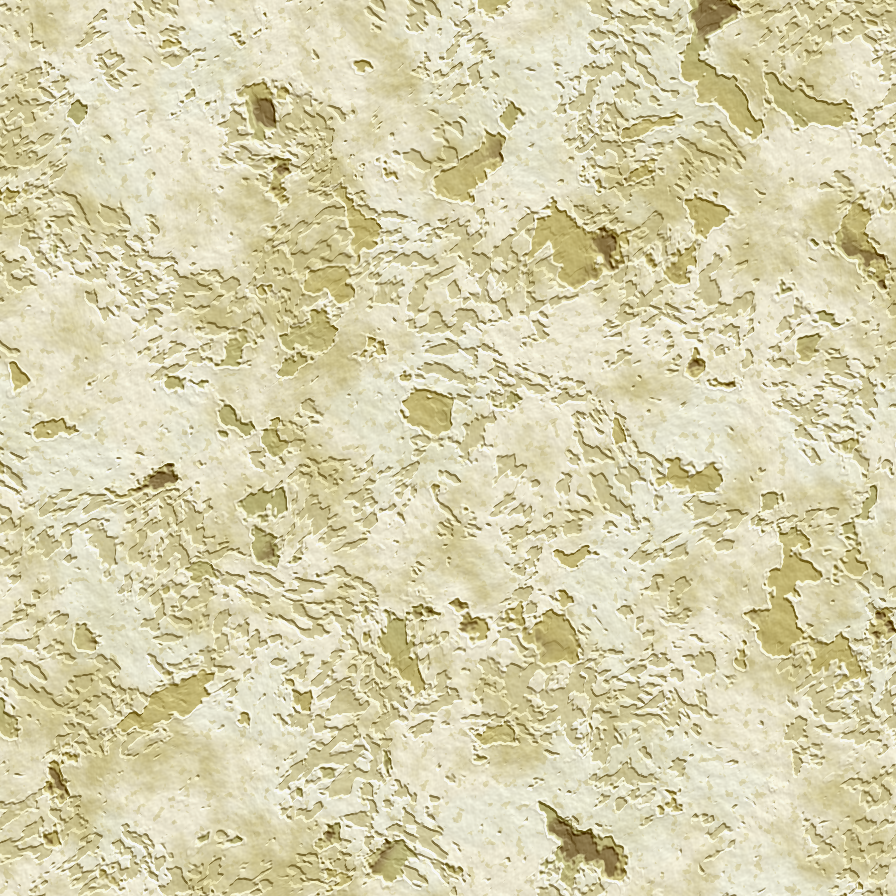
Reproduce this texture procedurally as a Shadertoy shader.

```glsl
// Weathered cream plaster with ochre flakes, pitted patches and brown hollows.

const vec3 CREAM = vec3(0.925, 0.905, 0.815);
const vec3 CHALK = vec3(0.905, 0.910, 0.840);
const vec3 SAND  = vec3(0.850, 0.820, 0.665);
const vec3 STRAW = vec3(0.790, 0.750, 0.540);
const vec3 OCHRE = vec3(0.740, 0.685, 0.410);
const vec3 OLIVE = vec3(0.690, 0.665, 0.420);
const vec3 BROWN = vec3(0.470, 0.375, 0.220);

const float REGION_SCALE = 4.5;             // broad stained areas
const float FLAKE_SCALE  = 12.0;            // peeled ochre spots
const vec2  PIT_SCALE    = vec2(40.0, 66.0); // elongated small dents
const float FLAKE_LEVEL  = 0.34;
const float RELIEF_STEP  = 0.0026;
const float RELIEF_GAIN  = 0.30;
const vec2  LIGHT_DIR    = vec2(0.45, 0.89);

struct Surface {
    float height;
    float region;
    float flake;
    float pit;
    float hollow;
    float rim;
};

vec2 hashGradient(vec2 cell) {
    vec3 q = fract(cell.xyx * vec3(0.1031, 0.1030, 0.0973));
    q += dot(q, q.yzx + 33.33);
    float angle = 6.2832 * fract((q.x + q.y) * q.z);
    return vec2(cos(angle), sin(angle));
}

float noise(vec2 p) {
    vec2 i = floor(p), f = fract(p);
    vec2 u = f * f * f * (f * (f * 6.0 - 15.0) + 10.0);
    vec2 e = vec2(0.0, 1.0);
    float low  = mix(dot(hashGradient(i), f),
                     dot(hashGradient(i + e.yx), f - e.yx), u.x);
    float high = mix(dot(hashGradient(i + e.xy), f - e.xy),
                     dot(hashGradient(i + e.yy), f - e.yy), u.x);
    return mix(low, high, u.y);
}

mat2 rotate(float a) {
    return mat2(cos(a), sin(a), -sin(a), cos(a));
}

float fbm(vec2 p, int octaves) {
    float sum = 0.0, amplitude = 1.0;
    for (int i = 0; i < octaves; i++) {
        sum += amplitude * noise(p);
        p = rotate(0.65) * p * 2.03 + 17.3;
        amplitude *= 0.55;
    }
    return sum;
}

// Dents in one direction, kept inside ragged patches
float pitPatch(vec2 p, float angle, float seed) {
    float patchMask = smoothstep(0.02, 0.24, fbm(p * 6.5 + seed, 3));
    float dents = fbm(rotate(angle) * p * PIT_SCALE + seed, 3);
    return smoothstep(0.0, 0.20, dents - mix(0.55, -0.03, patchMask));
}

Surface plaster(vec2 p) {
    Surface s;
    vec2 warp = vec2(noise(p * 9.0 + 3.1), noise(p * 9.0 + 41.7));
    vec2 q = p + 0.022 * warp;

    s.region = fbm(q * REGION_SCALE + 8.0, 4);
    float peel = fbm(q * FLAKE_SCALE + 21.0, 5) + 0.30 * s.region;
    s.flake = smoothstep(FLAKE_LEVEL, FLAKE_LEVEL + 0.08, peel);
    s.rim = smoothstep(FLAKE_LEVEL - 0.09, FLAKE_LEVEL - 0.02, peel) * (1.0 - s.flake);

    float deep = smoothstep(0.10, 0.28, noise(p * 8.0 + 63.0));
    s.hollow = deep * smoothstep(0.44, 0.58, peel + 0.25 * noise(q * 45.0));

    s.pit = max(pitPatch(q, 0.5, 5.0), pitPatch(q, -0.6, 57.0)) * (1.0 - 0.7 * s.flake);

    float rough = 0.22 * fbm(q * 38.0 + 90.0, 4);
    s.height = rough + 0.12 * s.rim - 0.50 * s.flake - 0.45 * s.pit - 0.45 * s.hollow;
    return s;
}

void mainImage(out vec4 fragColor, in vec2 fragCoord) {
    vec2 p = fragCoord / iResolution.y;
    Surface s = plaster(p);
    float lit = s.height - plaster(p + LIGHT_DIR * RELIEF_STEP).height;

    // Mottled ground
    float mottle = fbm(p * 15.0 + 130.0, 5);
    float tone = 0.65 * s.region + 0.55 * mottle;
    vec3 color = mix(CREAM, SAND, smoothstep(-0.22, 0.24, tone));
    color = mix(color, STRAW, smoothstep(0.14, 0.46, tone));
    float chalk = smoothstep(0.08, 0.35, fbm(p * 5.0 + 77.0, 4));
    color = mix(color, CHALK, 0.65 * chalk);

    // Stains, flakes, dents and hollows
    float speckle = smoothstep(0.26, 0.48, fbm(p * 75.0 + 11.0, 3));
    color = mix(color, STRAW, 0.60 * speckle);
    color = mix(color, STRAW * 0.98, 0.75 * s.pit);
    vec3 peeled = mix(OCHRE, OLIVE, smoothstep(-0.1, 0.3, noise(p * 6.0 + 35.0)));
    peeled = mix(peeled, STRAW, smoothstep(-0.1, 0.4, mottle) * 0.5);
    color = mix(color, peeled, 0.90 * s.flake);
    color = mix(color, BROWN, 0.75 * s.hollow);
    color = mix(color, CREAM, 0.45 * s.rim);

    // Faint scratches, grain and raking light
    float scratch = noise(rotate(0.4) * p * vec2(14.0, 190.0));
    color += 0.030 * scratch + 0.035 * noise(p * 230.0);
    float shade = clamp(lit * RELIEF_GAIN * 2.6, -0.34, 0.13);
    color += shade * vec3(0.92, 1.0, 1.05);
    fragColor = vec4(clamp(color, 0.0, 0.97), 1.0);
}
```
